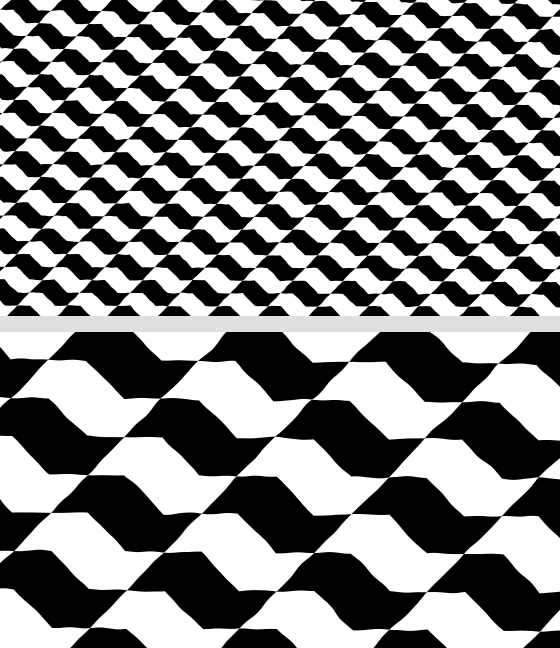
Top: the whole. Bottom: its middle third, enlarged.
Give the GLSL for this pattern, as a WebGL 2 fragment shader.

```glsl
#version 300 es
precision highp float;
// Interlocking black and white Z-shaped tiles in brick rows, slightly skewed and hand cut.

#define TILE vec2(0.1586, 0.0805)   // tile width and row height, in canvas heights
#define ANCHOR vec2(0.960, 0.554)   // centre of one black tile
#define ROW_SLOPE 0.0085            // downward tilt of the rows
#define ROW_FAN 0.0105              // extra tilt towards the top
#define COLUMN_LEAN 0.0135          // sideways drift of the columns
#define WOBBLE 0.0030               // unevenness of the cut edges
#define WOBBLE_FREQ 36.0
#define INK vec3(0.0)
#define PAPER vec3(1.0)

uniform vec2 u_resolution;
out vec4 fragColor;

vec2 hashGradient(vec2 cell) {
    vec3 h = fract(cell.xyx * vec3(0.1031, 0.1030, 0.0973));
    h += dot(h, h.yzx + 33.33);
    float angle = 6.2832 * fract((h.x + h.y) * h.z);
    return vec2(cos(angle), sin(angle));
}

float gradientNoise(vec2 p) {
    vec2 i = floor(p), f = p - i;
    vec2 w = f * f * f * (f * (f * 6.0 - 15.0) + 10.0);
    vec2 e = vec2(1.0, 0.0);
    float low = mix(dot(hashGradient(i), f), dot(hashGradient(i + e), f - e), w.x);
    float high = mix(dot(hashGradient(i + e.yx), f - e.yx),
                     dot(hashGradient(i + e.xx), f - e.xx), w.x);
    return mix(low, high, w.y);
}

// Signed distance to the Z tile; its corners are given in tile units.
float tileDistance(vec2 p) {
    const int N = 8;
    vec2 corner[N] = vec2[N](
        vec2(-0.5, 0.0), vec2(-0.25, 0.5), vec2(0.0, 0.5), vec2(0.25, 0.0),
        vec2(0.5, 0.0), vec2(0.25, -0.5), vec2(0.0, -0.5), vec2(-0.25, 0.0));
    float nearest = 1e3, side = 1.0;
    for (int i = 0; i < N; i++) {
        vec2 a = corner[i] * TILE, b = corner[(i + 1) % N] * TILE;
        vec2 edge = b - a, toP = p - a;
        vec2 gap = toP - edge * clamp(dot(toP, edge) / dot(edge, edge), 0.0, 1.0);
        nearest = min(nearest, dot(gap, gap));
        // Even-odd crossing test
        bool crosses = (a.y > p.y) != (b.y > p.y);
        if (crosses && p.x < a.x + edge.x * toP.y / edge.y) side = -side;
    }
    return side * sqrt(nearest);
}

void main() {
    vec2 p = gl_FragCoord.xy / u_resolution.y - ANCHOR;

    // Uneven edges
    vec2 n = p * WOBBLE_FREQ;
    p += WOBBLE * vec2(gradientNoise(n), gradientNoise(n + 57.3));

    // Skewed grid
    vec2 grid = vec2(p.x + COLUMN_LEAN * p.y,
                     p.y + (ROW_SLOPE + ROW_FAN * p.y) * p.x) / TILE;

    // Nearest tile in this row and the rows beside it; odd rows shift by half
    float d = 1e3;
    for (int k = -1; k <= 1; k++) {
        float row = round(grid.y) + float(k);
        float x = grid.x - 0.5 * mod(row, 2.0);
        vec2 local = vec2(x - round(x), grid.y - row);
        d = min(d, tileDistance(local * TILE));
    }

    float ink = clamp(0.5 - d * u_resolution.y, 0.0, 1.0);
    fragColor = vec4(mix(PAPER, INK, ink), 1.0);
}
```
